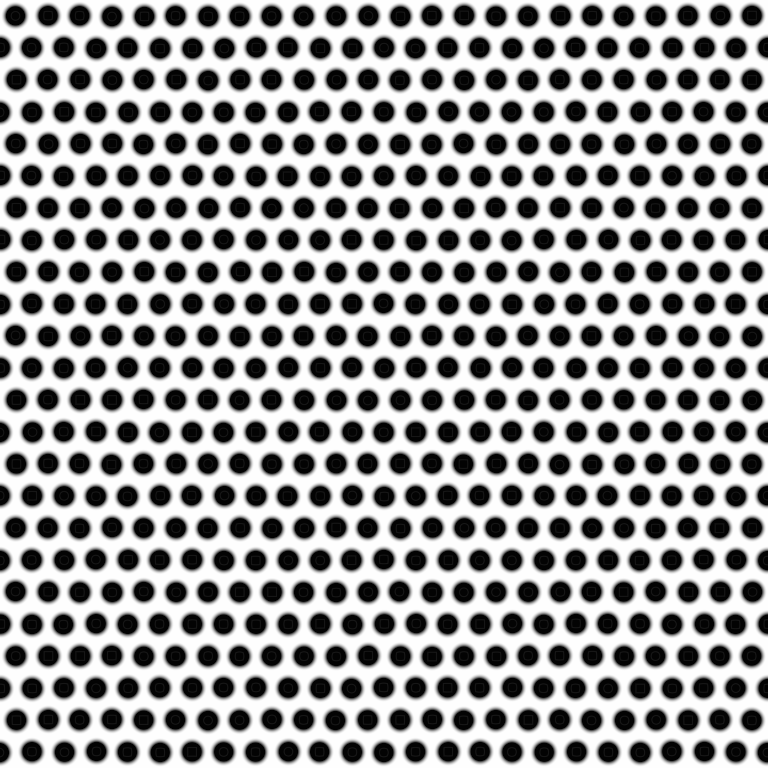
This pattern is drawn by a Shadertoy shader. Its source:

```glsl
// Staggered rows of soft black dots on white, 24 across by 24 down.
// Alternate rows shift half a cell; a wrapped hash nudges each dot and
// bends the faint ring in its core between a circle and a square.

#define REPEATS 24.0        // dots across and rows down (even, so rows tile)
#define CORE_RADIUS 0.285   // solid part of a dot, in cells
#define EDGE_WIDTH 0.175    // soft rim, in cells
#define JITTER 0.018        // largest centre offset, in cells
#define RING_RADIUS 0.135
#define RING_WIDTH 0.035
#define RING_TONE 0.075
#define INK 0.012
#define PAPER 0.995

vec3 hash3(vec2 cell) {
    vec3 p = fract(cell.xyx * vec3(0.1031, 0.1030, 0.0973));
    p += dot(p, p.yxz + 33.33);
    return fract((p.xxy + p.yzz) * p.zyx);
}

void mainImage(out vec4 fragColor, in vec2 fragCoord) {
    vec2 grid = fragCoord / iResolution.xy * REPEATS;
    float pixel = REPEATS / min(iResolution.x, iResolution.y);

    // Half-cell stagger, starting with the bottom row
    grid.x += 0.5 * (1.0 - mod(floor(grid.y), 2.0));
    vec2 cell = mod(floor(grid), REPEATS);
    vec3 rnd = hash3(cell);
    vec2 pos = fract(grid) - 0.5 - (rnd.xy - 0.5) * 2.0 * JITTER;

    // Dot with a rim that rises quickly, then fades gently into the paper
    float dist = length(pos);
    float rim = clamp((dist - CORE_RADIUS) / max(EDGE_WIDTH, pixel), 0.0, 1.0);
    float paperAmount = 1.0 - (1.0 - rim) * (1.0 - rim);

    // Faint ring inside the core
    float squareDist = max(abs(pos.x), abs(pos.y));
    float ringDist = mix(dist, squareDist, rnd.z) - RING_RADIUS;
    float ring = 1.0 - smoothstep(0.0, max(RING_WIDTH, pixel), abs(ringDist));

    float tone = mix(INK + RING_TONE * ring, PAPER, paperAmount);
    fragColor = vec4(vec3(tone), 1.0);
}
```
